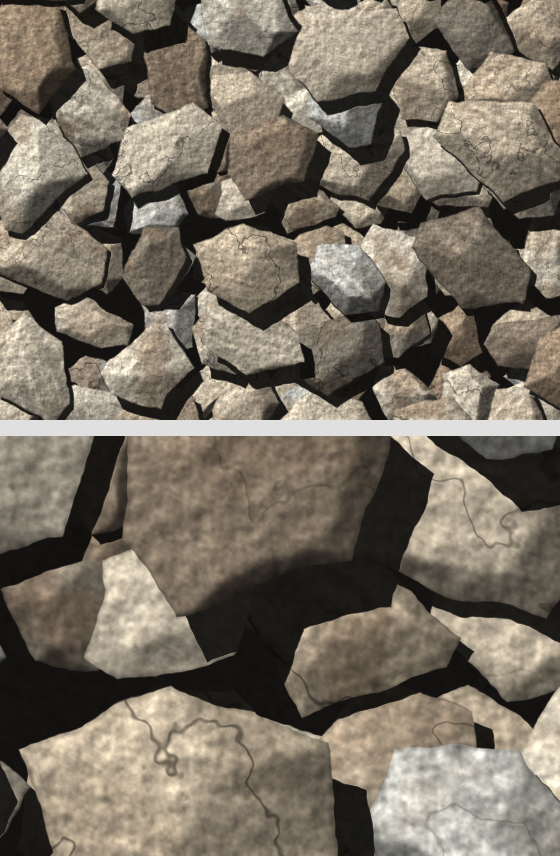
Top, the full canvas; bottom, a detail of the centre.
Reproduce this texture procedurally as a Shadertoy shader.

```glsl
float hash(vec2 p) {
    return fract(sin(dot(p, vec2(127.1, 311.7))) * 43758.5453);
}

float noise(vec2 p) {
    vec2 i = floor(p), f = fract(p);
    f = f * f * (3.0 - 2.0 * f);
    return mix(mix(hash(i), hash(i + vec2(1, 0)), f.x),
               mix(hash(i + vec2(0, 1)), hash(i + vec2(1, 1)), f.x), f.y);
}

float fbm(vec2 p) {
    float sum = 0.0, amp = 0.5;
    for (int i = 0; i < 5; i++) {
        sum += amp * noise(p);
        p = mat2(1.6, 1.2, -1.2, 1.6) * p + 7.3;
        amp *= 0.5;
    }
    return sum;
}

// Mineral colour: base tint, rusty stains, fine cracks, and strata along one axis
vec3 rockColor(vec2 p, vec2 seed, float axis) {
    float kind = hash(seed + 4.1);
    vec3 tint = mix(vec3(0.77, 0.705, 0.605), vec3(0.84, 0.805, 0.73), hash(seed + 5.3));
    tint = mix(tint, vec3(0.63, 0.55, 0.46), smoothstep(0.72, 0.80, kind));
    tint = mix(tint, vec3(0.50, 0.47, 0.42), smoothstep(0.89, 0.92, kind));
    tint = mix(tint, vec3(0.77, 0.765, 0.73), 1.0 - smoothstep(0.08, 0.12, kind));

    float stain = smoothstep(0.46, 0.62, fbm(p * 11.0 + seed * 3.7));
    tint = mix(tint, vec3(0.52, 0.42, 0.33), stain * 0.6 * hash(seed + 6.7));

    float vein = abs(fbm(p * 8.0 + seed * 1.9) - 0.46);
    tint *= 1.0 - 0.4 * hash(seed + 10.1) * (1.0 - smoothstep(0.0, 0.012, vein));

    vec2 along = vec2(cos(axis), sin(axis));
    float strata = noise(vec2(dot(p, along) * 9.0, dot(p, vec2(-along.y, along.x)) * 95.0) + seed);
    return tint * (1.0 + 0.3 * (strata - 0.5) * hash(seed + 8.9));
}

// One faceted stone and its cast shadow, laid over what is below
void layStone(vec2 p, vec2 cell, float scale, float layer, float relief,
              inout vec3 albedo, inout float lit) {
    vec2 seed = cell + layer * 37.0;
    vec2 q = p / scale - cell - 0.5;
    q -= 0.4 * (vec2(hash(seed + 1.3), hash(seed + 2.7)) - 0.5);
    if (length(q) > 1.3) return;

    vec2 shadowShift = vec2(0.026, -0.032) / scale * mix(0.2, 1.4, hash(seed + 3.1));
    float size = mix(0.42, 0.54, hash(seed + 9.7));
    float axis = 6.283 * hash(seed + 7.9);
    float edge = -9.0, shadowEdge = -9.0;

    // Tilted top face, then six sloping sides, blended near their ridges
    vec2 tilt = 0.6 * (vec2(hash(seed + 11.3), hash(seed + 12.9)) - 0.5);
    float top = size * mix(0.2, 0.5, hash(seed + 13.7)) - dot(q, tilt);
    vec3 normal = normalize(vec3(tilt, 1.0)) * exp(-75.0 * max(top, 0.0));
    for (int i = 0; i < 6; i++) {
        vec2 side = seed + float(i) * vec2(3.7, 9.1);
        float angle = (float(i) + 0.5 * hash(side + 0.4)) * 1.0472 + axis;
        float reach = size * mix(0.75, 1.08, hash(side + 0.9)) * (1.0 + 0.2 * cos(2.0 * (angle - axis)));
        float slope = mix(0.25, 1.5, hash(side + 1.7));
        vec2 n = vec2(cos(angle), sin(angle));
        float d = dot(q, n) - reach;
        edge = max(edge, d);
        shadowEdge = max(shadowEdge, d - dot(shadowShift, n));
        normal += normalize(vec3(n * slope, 1.0)) * exp(-75.0 * max(-d * slope, 0.0));
    }

    float blur = 1.0 / (iResolution.y * scale);
    float shadow = 1.0 - smoothstep(-blur, 2.0 * blur, shadowEdge);
    lit = min(lit, mix(1.5, 0.14, shadow));

    float cover = 1.0 - smoothstep(-blur, blur, edge);
    if (cover <= 0.0) return;
    float sun = max(dot(normalize(normal), normalize(vec3(-0.45, 0.55, 0.85))), 0.0);
    float shade = 0.25 + 0.83 * sun + relief * (0.3 + sun);
    shade *= mix(0.85, 1.0, smoothstep(0.0, 0.02, -edge));
    albedo = mix(albedo, rockColor(p, seed, axis), cover);
    lit = mix(lit, shade, cover);
}

void mainImage(out vec4 fragColor, in vec2 fragCoord) {
    vec2 uv = fragCoord / iResolution.y;

    // Chipped outlines and a rough surface lit from the upper left
    vec2 p = uv + 0.022 * (vec2(fbm(uv * 15.0), fbm(uv * 15.0 + 31.0)) - 0.5);
    float relief = 0.75 * (fbm(uv * 65.0) - fbm(uv * 65.0 + vec2(-0.22, 0.27)));
    float grain = noise(uv * 290.0) + noise(uv * 150.0 + 17.0) - 1.0;

    vec3 albedo = vec3(0.55, 0.50, 0.45);
    float lit = 0.14;

    // Small stones lie deepest; rarer, larger ones rest on top
    for (int k = 0; k < 4; k++) {
        float layer = float(k);
        float scale = 0.15 + 0.025 * layer + 0.004 * layer * layer;
        vec2 local = p + layer * 0.37 * scale;
        vec2 base = floor(local / scale);
        for (int y = -1; y <= 1; y++) {
            for (int x = 1; x >= -1; x--) {
                vec2 cell = base + vec2(x, y);
                if (hash(cell + layer * 5.9 + 0.5) < 1.05 - 0.2 * layer) {
                    layStone(local, cell, scale, layer, relief, albedo, lit);
                }
            }
        }
    }

    vec3 color = albedo * lit * (1.0 + 0.17 * grain);
    fragColor = vec4(clamp(color, 0.0, 1.0), 1.0);
}
```
